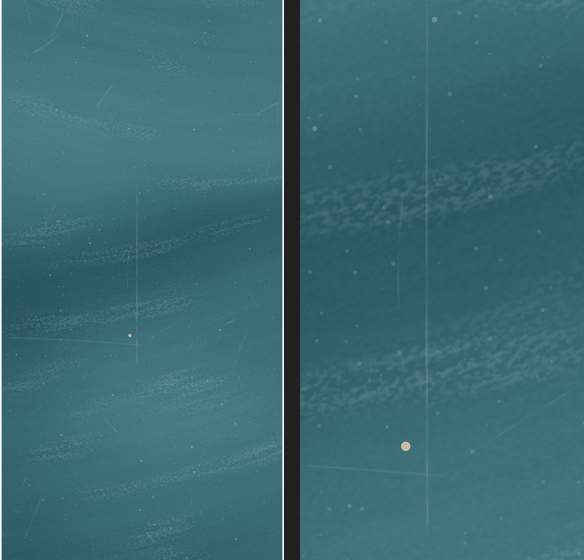
Left, the full canvas; right, a detail of the centre.
Give the GLSL for this texture, as a WebGL 2 fragment shader.

```glsl
#version 300 es
precision highp float;

uniform vec2 u_resolution;
out vec4 fragColor;

vec2 hash2(vec2 p) {
    vec3 q = fract(p.xyx * vec3(0.1031, 0.1030, 0.0973));
    q += dot(q, q.yzx + 33.33);
    return fract((q.xx + q.yz) * q.zy);
}

float gradientDot(vec2 cell, vec2 offset) {
    float angle = 6.2832 * hash2(cell + 57.0).x;
    return dot(vec2(cos(angle), sin(angle)), offset);
}

float gradientNoise(vec2 p) {
    vec2 i = floor(p), f = fract(p);
    vec2 s = f * f * f * (f * (f * 6.0 - 15.0) + 10.0);
    float low = mix(gradientDot(i, f), gradientDot(i + vec2(1, 0), f - vec2(1, 0)), s.x);
    float high = mix(gradientDot(i + vec2(0, 1), f - vec2(0, 1)), gradientDot(i + 1.0, f - 1.0), s.x);
    return mix(low, high, s.y);
}

float bell(float d, float width) {
    return exp(-d * d / (width * width));
}

// Thin, slightly bowed line with faded ends
float scratch(vec2 p, vec2 start, float angle, float len, float bow, float pixel) {
    vec2 dir = vec2(cos(angle), sin(angle));
    vec2 r = p - start;
    float u = dot(r, dir) / len;
    float d = abs(dot(r, vec2(-dir.y, dir.x)) - bow * u * (1.0 - u));
    float ends = smoothstep(0.0, 0.12, u) * smoothstep(1.0, 0.8, u);
    return ends * smoothstep(0.0006 + pixel, 0.0, d);
}

// Scattered round specks, one candidate per grid cell
float specks(vec2 p, float cells, float share, float radius, float pixel) {
    vec2 id = floor(p * cells);
    vec2 pick = hash2(id + cells);
    vec2 center = (id + 0.2 + 0.6 * hash2(id + 91.0)) / cells;
    float r = radius * (0.5 + pick.y);
    float dot_ = smoothstep(r + 0.5 * pixel, r - 0.5 * pixel, length(p - center));
    return step(pick.x, share) * dot_ * (0.4 + 0.6 * pick.y);
}

void main() {
    float pixel = 1.0 / u_resolution.y;
    vec2 p = gl_FragCoord.xy * pixel;
    float x = gl_FragCoord.x / u_resolution.x;
    float y = p.y;

    // Broad light and shade
    float cloud = gradientNoise(p * vec2(4.0, 7.0) + 3.0);
    float tone = mix(0.48, 0.63, smoothstep(0.5, 0.7, y));
    tone += 0.22 * bell(y - 0.79 + 0.05 * x, 0.11);
    tone -= 0.45 * bell(y - 0.48 - 0.14 * x + 0.02 * cloud, mix(0.11, 0.075, x));
    tone += 0.36 * bell(length(vec2((x - 0.62) / 0.48, (y - 0.27) / 0.13)), 1.0);
    tone -= 0.24 * bell(x, 0.27) * smoothstep(0.58, 0.4, y);
    tone -= 0.17 * smoothstep(0.1, 0.0, y);
    tone += 0.08 * cloud;

    // Wiping strokes: falling at the top, rising below
    float slope = mix(0.22, -0.2, smoothstep(0.58, 0.82, y));
    float across = y - slope * (p.x - 0.25) - 0.3 * (p.x - 0.25) * (p.x - 0.25);
    float stroke = gradientNoise(vec2(p.x * 3.0, across * 34.0));
    float fineStroke = gradientNoise(vec2(p.x * 12.0, across * 130.0) + 17.0);
    tone += 0.09 * stroke + 0.06 * fineStroke;

    // Surface grain
    float grain = gradientNoise(p * mat2(0.9, 0.4, -0.4, 0.9) * vec2(190.0, 330.0));
    float tooth = gradientNoise(p * 420.0 + 9.0);
    tone += 0.10 * grain + 0.07 * tooth;
    vec3 color = mix(vec3(0.168, 0.347, 0.388), vec3(0.302, 0.502, 0.543), clamp(tone, -0.1, 1.15));

    // Chalk residue in patches along the strokes
    float patchy = smoothstep(0.08, 0.5, gradientNoise(vec2(p.x * 5.0, across * 19.0) + 41.0));
    patchy += 0.7 * bell(length((p - vec2(0.34, 0.29)) / vec2(0.09, 0.035)), 1.0);
    float chalk = 0.16 * patchy * smoothstep(-0.3, 0.6, grain + 0.6 * fineStroke + 0.4 * tooth);

    // Scratches: one long upright, one long level, many short ones
    float wear = 0.5 + 0.8 * gradientNoise(p * 60.0);
    float marks = 0.3 * scratch(p, vec2(0.245, 0.33), 1.571, 0.36, 0.002, pixel);
    marks += 0.2 * scratch(p, vec2(0.0, 0.398), -0.06, 0.28, 0.008, pixel);
    for (int i = 0; i < 22; i++) {
        vec2 a = hash2(vec2(i, 5)), b = hash2(vec2(i, 23)), c = hash2(vec2(i, 71));
        float angle = 1.57 + 2.2 * (b.x - 0.5);
        float len = 0.025 + 0.11 * b.y * b.y;
        marks += (0.1 + 0.22 * c.x) * scratch(p, a * vec2(0.5, 0.95), angle, len, 0.25 * len * (c.y - 0.5), pixel);
    }
    chalk += marks * clamp(wear, 0.15, 1.0);

    // Dust and specks
    chalk += 0.22 * specks(p, 130.0, 0.09, 0.0009, pixel);
    chalk += 0.45 * specks(p, 42.0, 0.10, 0.0012, pixel);
    color = mix(color, vec3(0.66, 0.75, 0.70), clamp(chalk, 0.0, 0.8));
    float chip = smoothstep(0.0028 + 0.5 * pixel, 0.0028 - 0.5 * pixel, length(p - vec2(0.232, 0.401)));
    color = mix(color, vec3(0.85, 0.78, 0.66), 0.9 * chip);

    // White margins at both sides
    float side = min(x, 1.0 - x);
    float soft = 0.5 / u_resolution.x;
    color = mix(vec3(1.0), color, smoothstep(0.0055 - soft, 0.0055 + soft, side));
    fragColor = vec4(color, 1.0);
}
```
